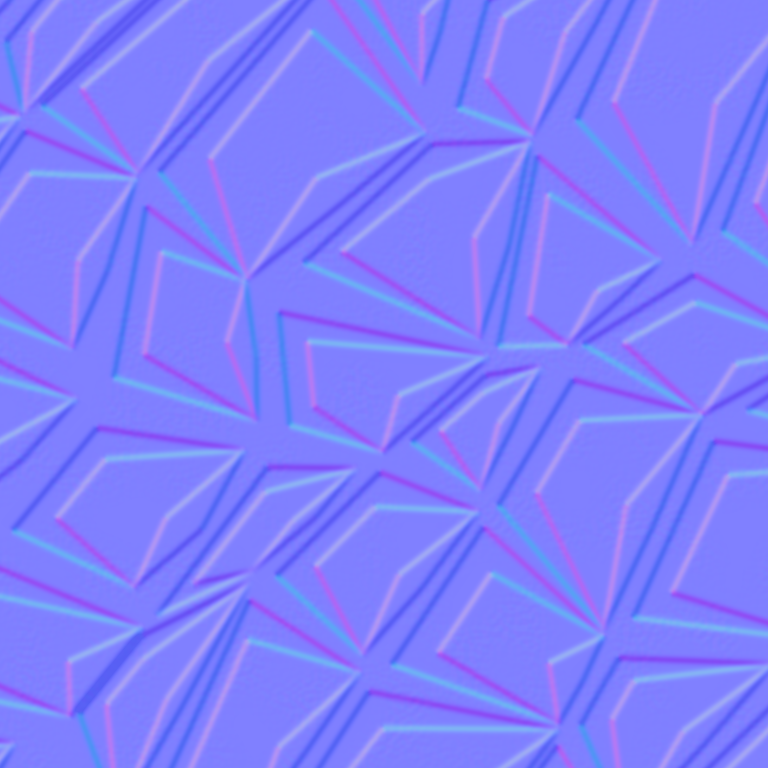
Reproduce this texture map procedurally as a three.js fragment shader.

```glsl
// Tangent-space normal map of chiselled slabs on a jittered, skewed lattice.
// Each slab has a raised crescent on its upper left and a sunken one on its
// lower right; blurred steps along their edges tilt an otherwise flat normal.
#define JITTER 0.84       // wander of lattice corners, in cells
#define PULL 0.32         // largest shrink of a slab corner
#define INSET 0.060       // width of the crescents
#define BLUR 0.0035       // softness of an edge
#define TILT 0.40         // steepness of an edge
#define GRAIN_SCALE 120.0 // frequency of the surface grain
#define GRAIN 0.026       // strength of the surface grain
#define SEED 17.0

varying vec2 vUv;

const vec2 AXIS_U = vec2(0.175, -0.075);
const vec2 AXIS_V = vec2(0.140, 0.220);

vec2 hash2(vec2 p) {
  vec3 q = fract(vec3(p.xyx + SEED) * vec3(0.1031, 0.1030, 0.0973));
  q += dot(q, q.yzx + 33.33);
  return fract((q.xx + q.yz) * q.zy);
}

// Gradient noise, about -0.7 to 0.7
float gradientDot(vec2 cell, vec2 f, vec2 offset) {
  float angle = 6.2832 * hash2(cell + offset).x;
  return dot(vec2(cos(angle), sin(angle)), f - offset);
}

float noise(vec2 p) {
  vec2 i = floor(p), f = fract(p);
  vec2 w = f * f * f * (f * (f * 6.0 - 15.0) + 10.0);
  float low = mix(gradientDot(i, f, vec2(0.0)), gradientDot(i, f, vec2(1.0, 0.0)), w.x);
  float high = mix(gradientDot(i, f, vec2(0.0, 1.0)), gradientDot(i, f, vec2(1.0)), w.x);
  return mix(low, high, w.y);
}

// Shared lattice corner in canvas units
vec2 latticePoint(vec2 id) {
  vec2 g = id + JITTER * (hash2(id) - 0.5);
  return AXIS_U * g.x + AXIS_V * g.y;
}

// Corner drawn towards the slab centre by at least a given share
vec2 pulled(vec2 v, vec2 centre, float least, float h) {
  return mix(v, centre, mix(least, PULL, smoothstep(0.3, 1.0, h)));
}

vec2 inset(vec2 v, vec2 centre, float h) {
  vec2 d = centre - v;
  float len = max(length(d), 0.0001);
  return v + d / len * min(INSET * (0.8 + 0.35 * h), 0.42 * len);
}

// Slope of a blurred step from a to b, facing left of its direction
vec2 stepSlope(vec2 p, vec2 a, vec2 b) {
  vec2 d = b - a;
  float len = max(length(d), 0.0001);
  vec2 along = d / len, facing = vec2(-along.y, along.x);
  float t = dot(p - a, along), s = dot(p - a, facing) / BLUR;
  float ends = smoothstep(-BLUR, BLUR, t) * smoothstep(-BLUR, BLUR, len - t);
  return facing * ends * exp(-0.5 * s * s);
}

vec2 slabSlope(vec2 p, vec2 id) {
  vec2 left = latticePoint(id);
  vec2 top = latticePoint(id + vec2(0.0, 1.0));
  vec2 right = latticePoint(id + vec2(1.0));
  vec2 bottom = latticePoint(id + vec2(1.0, 0.0));
  vec2 centre = 0.25 * (left + top + right + bottom);
  vec2 lowerMid = 0.5 * (right + bottom);
  vec2 h1 = hash2(id + 41.0), h2 = hash2(id + 83.0), h3 = hash2(id + 127.0);

  // Tips may touch the neighbours, the upper left side keeps a gap
  left = pulled(left, centre, 0.12, h1.x);
  top = pulled(top, centre, 0.12, h1.y);
  right = pulled(right, centre, 0.0, h2.x);
  bottom = pulled(bottom, centre, 0.0, h2.y);
  vec2 mid = mix(0.5 * (right + bottom), lowerMid, h3.x);
  vec2 leftIn = inset(left, centre, h3.y);
  vec2 topIn = inset(top, centre, h3.x);
  vec2 midIn = inset(mid, centre, h1.x);

  // Raised crescent, then sunken crescent
  vec2 slope = stepSlope(p, bottom, left) + stepSlope(p, left, top)
    + stepSlope(p, top, right) + stepSlope(p, right, topIn)
    + stepSlope(p, topIn, leftIn) + stepSlope(p, leftIn, bottom);
  slope += stepSlope(p, bottom, mid) + stepSlope(p, mid, right)
    + stepSlope(p, right, midIn) + stepSlope(p, midIn, bottom);
  return slope;
}

void main() {
  // Canvas position in lattice coordinates
  float area = AXIS_U.x * AXIS_V.y - AXIS_U.y * AXIS_V.x;
  vec2 g = vec2(vUv.x * AXIS_V.y - vUv.y * AXIS_V.x,
                AXIS_U.x * vUv.y - AXIS_U.y * vUv.x) / area;
  vec2 slope = vec2(0.0);
  for (int j = -1; j <= 1; j++)
    for (int i = -1; i <= 1; i++)
      slope += slabSlope(vUv, floor(g) + vec2(float(i), float(j)));
  slope *= TILT / max(1.0, length(slope));

  // Faint patchy grain from noise differences
  vec2 q = vUv * GRAIN_SCALE;
  float n0 = noise(q);
  vec2 grain = vec2(noise(q + vec2(0.3, 0.0)) - n0, noise(q + vec2(0.0, 0.3)) - n0) / 0.3;
  slope += GRAIN * grain * smoothstep(-0.3, 0.4, noise(vUv * 14.0));

  vec3 normal = vec3(slope.x, -slope.y, sqrt(max(0.0, 1.0 - dot(slope, slope))));
  gl_FragColor = vec4(0.5 + 0.5 * normal, 1.0);
}
```
